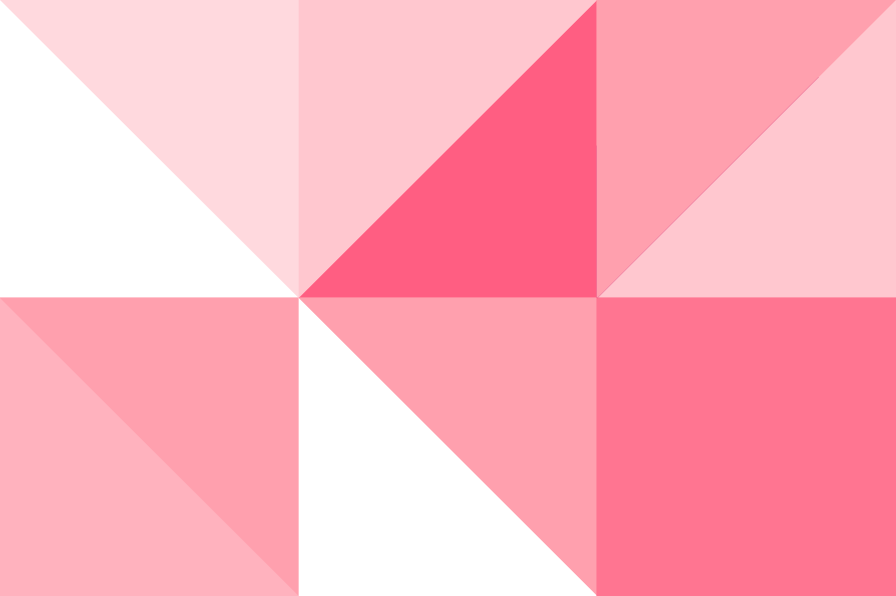
A Shadertoy shader for this background:

```glsl
const vec3 WHITE  = vec3(1.0);
const vec3 PALE   = vec3(1.0, 0.85, 0.87);
const vec3 LIGHT  = vec3(1.0, 0.78, 0.81);
const vec3 BLUSH  = vec3(1.0, 0.698, 0.745);
const vec3 ROSE   = vec3(1.0, 0.627, 0.682);
const vec3 CORAL  = vec3(1.0, 0.46, 0.57);
const vec3 DEEP   = vec3(1.0, 0.37, 0.51);
const vec3 SEAM   = vec3(0.85, 0.25, 0.50);

const vec2 GRID = vec2(3.0, 2.0);       // columns, rows
const float LEFT_EDGE = 1.0;            // column borders, in cells
const float RIGHT_EDGE = 1.997;
const float ROW_EDGE = 1.002;           // row border, in cells
const float SEAM_STRENGTH = 0.3;
const float FALLING = -1.0;
const float RISING = 1.0;

// Antialiased step over one pixel
float cover(float dist, float pixel) {
    return clamp(dist / pixel + 0.5, 0.0, 1.0);
}

// Square split by a diagonal into a lower and an upper triangle
vec3 splitTile(vec2 p, vec2 corner, float slope, vec3 lower, vec3 upper, float pixel) {
    vec2 q = p - corner - 0.5;
    float dist = (q.y - slope * q.x) * inversesqrt(2.0);
    return mix(lower, upper, cover(dist, pixel));
}

// Distance to a line segment
float segment(vec2 p, vec2 a, vec2 b) {
    vec2 along = b - a;
    float t = clamp(dot(p - a, along) / dot(along, along), 0.0, 1.0);
    return length(p - a - t * along);
}

void mainImage(out vec4 fragColor, in vec2 fragCoord) {
    vec2 p = fragCoord / iResolution.xy * GRID;
    float pixel = GRID.y / iResolution.y;

    float pastLeft = cover(p.x - LEFT_EDGE, pixel);
    float pastRight = cover(p.x - RIGHT_EDGE, pixel);
    float inTop = cover(p.y - ROW_EDGE, pixel);

    // Top row
    vec3 top = splitTile(p, vec2(0.0, 1.0), FALLING, WHITE, PALE, pixel);
    top = mix(top, splitTile(p, vec2(1.0, 1.0), RISING, DEEP, LIGHT, pixel), pastLeft);
    top = mix(top, splitTile(p, vec2(2.0, 1.0), RISING, LIGHT, ROSE, pixel), pastRight);

    // Bottom row
    vec3 bottom = splitTile(p, vec2(0.0), FALLING, BLUSH, ROSE, pixel);
    bottom = mix(bottom, splitTile(p, vec2(1.0, 0.0), FALLING, WHITE, ROSE, pixel), pastLeft);
    bottom = mix(bottom, CORAL, pastRight);

    vec3 color = mix(bottom, top, inTop);

    // Faint seams at the upper right border and diagonal
    float seam = min(segment(p, vec2(RIGHT_EDGE, ROW_EDGE), vec2(RIGHT_EDGE, 1.51)),
                     segment(p, vec2(2.0, 1.0), vec2(2.74, 1.74)));
    color = mix(color, SEAM, SEAM_STRENGTH * (1.0 - smoothstep(0.0, pixel, seam)));

    fragColor = vec4(color, 1.0);
}
```
